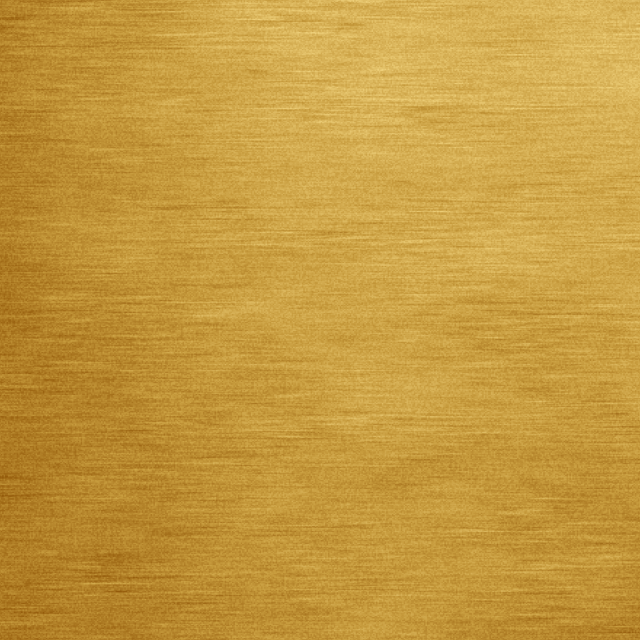
This texture is drawn by a three.js fragment shader. Its source:

```glsl
// Brushed gold sheet: a soft sheen, bright at the upper right and dim at the left,
// is broken up by cloudy patches, hair-fine horizontal brush lines and a dense grain.
// All layers add up to one tone value, which a three-colour gold ramp then paints.

#define DARK_GOLD vec3(0.67, 0.47, 0.13)
#define MID_GOLD vec3(0.78, 0.61, 0.24)
#define LIGHT_GOLD vec3(0.87, 0.73, 0.38)
#define BRUSH_SCALE vec2(24.0, 430.0)
#define SCRATCH_SCALE vec2(15.0, 330.0)
#define BAND_SCALE vec2(9.0, 100.0)
#define PATCH_SCALE vec2(5.0, 8.0)
#define GRAIN_SCALE vec2(440.0, 490.0)
#define BRUSH_AMOUNT 0.27
#define SCRATCH_AMOUNT 0.75
#define PATCH_AMOUNT 0.19
#define GRAIN_AMOUNT 0.42

varying vec2 vUv;

float hash(vec2 p) {
  vec3 q = fract(vec3(p.xyx) * 0.1031);
  q += dot(q, q.yzx + 33.33);
  return fract((q.x + q.y) * q.z);
}

// Smooth noise along one row; slide moves each row sideways by its own amount.
float rowNoise(float x, float row, float slide) {
  x += slide * hash(vec2(row, 71.0));
  float cell = floor(x);
  float f = smoothstep(0.0, 1.0, x - cell);
  return mix(hash(vec2(cell, row)), hash(vec2(cell + 1.0, row)), f);
}

// Blend of neighbouring rows, centred on zero.
float noise(vec2 p, float slide) {
  float row = floor(p.y);
  float f = smoothstep(0.0, 1.0, p.y - row);
  float lower = rowNoise(p.x, row, slide);
  float upper = rowNoise(p.x, row + 1.0, slide);
  return mix(lower, upper, f) - 0.5;
}

// Unaligned rows make separate streaks, aligned rows make rounded blots.
float streak(vec2 p) { return noise(p, 17.0); }
float blot(vec2 p) { return noise(p, 0.0); }

// Cloudy patches: octaves that grow finer and fainter.
float cloud(vec2 p) {
  float sum = 0.0;
  float weight = 1.0;
  for (int i = 0; i < 5; i++) {
    sum += weight * blot(p);
    p = p * vec2(1.9, 2.1) + 19.7;
    weight *= 0.68;
  }
  return sum;
}

// Broad reflection of light over the sheet.
float sheen(vec2 uv) {
  float across = smoothstep(-0.05, 0.58, uv.x);
  float rise = smoothstep(0.0, 0.95, uv.y);
  float tone = 0.07 + 0.19 * uv.y + across * (0.29 + 0.39 * rise);
  tone -= 0.14 * smoothstep(0.6, 1.0, uv.x) * (1.0 - uv.y);
  tone -= 0.12 * (1.0 - smoothstep(0.0, 0.13, uv.x));
  return tone;
}

// Piecewise ramp that runs on a little beyond both end colours.
vec3 goldRamp(float tone) {
  vec3 lower = mix(DARK_GOLD, MID_GOLD, 2.0 * tone);
  vec3 upper = mix(MID_GOLD, LIGHT_GOLD, 2.0 * tone - 1.0);
  return mix(lower, upper, step(0.5, tone));
}

void main() {
  float tone = sheen(vUv);

  // Uneven surface, from wide patches to faint bands
  tone += PATCH_AMOUNT * cloud(vUv * PATCH_SCALE + 5.0);
  tone += 0.4 * PATCH_AMOUNT * streak(vUv * BAND_SCALE + 40.0);

  // Fine brush lines, stronger in some places than in others
  float pressure = 1.0 + blot(vUv * vec2(6.0, 24.0) + 90.0);
  tone += BRUSH_AMOUNT * pressure * streak(vUv * BRUSH_SCALE + 60.0);

  // Sparse sharp scratches: only the strongest values remain
  float scratch = streak(vUv * SCRATCH_SCALE + 130.0);
  tone += SCRATCH_AMOUNT * pressure * sign(scratch) * max(abs(scratch) - 0.2, 0.0);

  // Fine grain
  tone += GRAIN_AMOUNT * blot(vUv * GRAIN_SCALE + 210.0);

  gl_FragColor = vec4(goldRamp(clamp(tone, -0.4, 1.35)), 1.0);
}
```
